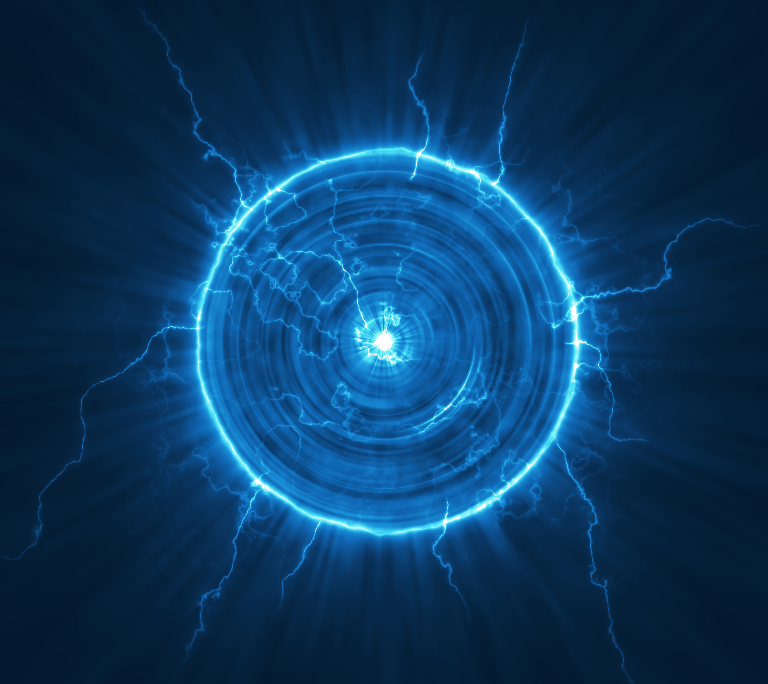
Write a WebGL 2 fragment shader that draws this background.

```glsl
#version 300 es
precision highp float;
// A glowing electric disc with fine rings, a hot core, radial streaks and lightning.
uniform vec2 u_resolution;
out vec4 fragColor;

const float TAU = 6.2831853;
const vec2 DISC_CENTER = vec2(0.004, 0.0);   // lengths in canvas heights
const float DISC_RADIUS = 0.277;
const float RING_SPACING = 0.0357;
const float ARC_RADIUS = 0.133;
const float BOLT_WIDTH = 0.0016;
const float WARP_SCALE = 13.0;
const float WARP_AMOUNT = 0.10;
const float NO_WRAP = 4096.0;

// Energy ramp, one unit of energy per step
const vec3 RAMP[7] = vec3[7](
  vec3(0.005, 0.06, 0.13), vec3(0.02, 0.13, 0.23), vec3(0.04, 0.22, 0.40),
  vec3(0.06, 0.40, 0.70), vec3(0.10, 0.58, 0.86), vec3(0.31, 0.90, 0.97),
  vec3(1.0));

// Bolts: start angle, end angle (degrees), start radius, end radius
const int BOLT_COUNT = 11;
const vec4 BOLTS[BOLT_COUNT] = vec4[BOLT_COUNT](
  vec4(136, 127, 0.27, 0.62), vec4(174, 209, 0.27, 0.66),
  vec4(10, 20, 0.27, 0.60), vec4(0, -23, 0.27, 0.41),
  vec4(-33, -54, 0.28, 0.66), vec4(229, 237, 0.27, 0.56),
  vec4(-74, -71, 0.26, 0.44), vec4(82, 81, 0.25, 0.46),
  vec4(57, 64, 0.27, 0.54), vec4(110, 142, 0.04, 0.25),
  vec4(251, 248, 0.27, 0.45));

float hash(vec2 cell) {
  return fract(sin(dot(cell, vec2(127.1, 311.7))) * 4375.85);
}

// Value noise that repeats along x after wrapX cells
float noise(vec2 p, float wrapX) {
  vec2 i = floor(p), f = fract(p);
  f = f * f * (3.0 - 2.0 * f);
  float x0 = mod(i.x, wrapX), x1 = mod(i.x + 1.0, wrapX);
  return mix(mix(hash(vec2(x0, i.y)), hash(vec2(x1, i.y)), f.x),
             mix(hash(vec2(x0, i.y + 1.0)), hash(vec2(x1, i.y + 1.0)), f.x), f.y);
}

float fbm(vec2 p) {
  float sum = 0.0, weight = 0.5;
  for (int i = 0; i < 5; i++) {
    sum += weight * noise(p, NO_WRAP);
    p = p * 2.03 + 17.3;
    weight *= 0.5;
  }
  return sum;
}

// Thin crackling contour lines
float filaments(vec2 p) {
  return exp(-55.0 * abs(fbm(p) - 0.48));
}

float lightning(vec2 q) {
  float r = length(q), a = atan(q.y, q.x), sum = 0.0;
  for (int i = 0; i < BOLT_COUNT; i++) {
    vec4 b = BOLTS[i];
    float t = (r - b.z) / (b.w - b.z);
    float turn = a - radians(mix(b.x, b.y, smoothstep(0.0, 0.8, t)));
    float side = r * abs(sin(turn));
    float span = smoothstep(-0.03, 0.05, t) * smoothstep(1.05, 0.75, t);
    float glow = exp(-side / BOLT_WIDTH) + 0.22 * exp(-side / 0.012);
    sum += glow * span * step(0.0, cos(turn)) * (1.0 - 0.5 * clamp(t, 0.0, 1.0));
  }
  return sum;
}

// Broken concentric grooves plus evenly spaced brighter rings
float grooves(float turn, float r) {
  float fine = noise(vec2(turn * 9.0, r * 210.0), 9.0) - 0.5;
  float broad = noise(vec2(turn * 5.0, r * 75.0 + 9.0), 5.0) - 0.5;
  float k = r / RING_SPACING;
  float edge = abs(fract(k + 0.5) - 0.5) * RING_SPACING;
  float strength = noise(vec2(turn * 7.0, floor(k + 0.5) * 3.0), 7.0);
  return 0.9 * fine + 0.7 * broad + 1.1 * strength * exp(-edge / 0.0016);
}

void main() {
  vec2 p = (gl_FragCoord.xy - 0.5 * u_resolution) / u_resolution.y;
  vec2 warp = vec2(fbm(p * WARP_SCALE + 60.0), fbm(p * WARP_SCALE + 95.0)) - 0.48;
  vec2 q = p + WARP_AMOUNT * warp;
  float r = length(p), turn = atan(p.y, p.x) / TAU + 0.5;
  float d = length(p - DISC_CENTER) - DISC_RADIUS;
  float away = max(d, 0.0);
  float inside = smoothstep(0.004, -0.004, d);
  float patches = smoothstep(0.35, 0.7, noise(p * 9.0 + 30.0, NO_WRAP));

  // Outer haze with streaks fanning from the centre
  float streaks = noise(vec2(turn * 240.0, r * 9.0), 240.0)
                + noise(vec2(turn * 90.0, r * 6.0 + 5.0), 90.0) - 1.0;
  float outer = 0.55 + 1.9 * exp(-away / 0.14) + 0.8 * exp(-away / 0.022);
  outer += streaks * (0.2 + 0.45 * exp(-away / 0.15));
  outer += 2.0 * filaments(p * 17.0) * patches * exp(-away / 0.06);
  outer += 0.8 * (fbm(p * 40.0) - 0.48) * exp(-away / 0.1);

  // Disc surface
  float inner = 2.55 + grooves(turn, r) + 0.9 * exp(d / 0.025);
  inner += 1.3 * filaments(p * 20.0 + 8.0) * (0.25 + patches);
  inner += 1.2 * (fbm(p * 34.0 + 3.0) - 0.48);
  float energy = mix(outer, inner, inside);

  // Rim, slightly frayed by the warp
  float rim = abs(d + 0.025 * warp.x);
  energy += 1.7 * exp(-rim / 0.005) + 0.6 * exp(-abs(d) / 0.016);

  // Core and its fine rays
  float rays = noise(vec2(turn * 110.0, r * 25.0), 110.0);
  energy += (0.7 + 1.0 * rays) * 1.5 * exp(-r * r / 0.0035);
  energy += 1.2 * exp(-r / 0.03) + 3.0 * exp(-r * r / 0.00012);

  // Bright arc at lower right, with crackle along it
  float arcAngle = degrees(atan(p.y, p.x));
  float arcSpan = smoothstep(-88.0, -50.0, arcAngle) * smoothstep(8.0, -25.0, arcAngle);
  float crackle = exp(-abs(length(q) - ARC_RADIUS - 0.006) / 0.002);
  energy += arcSpan * (2.2 * exp(-abs(r - ARC_RADIUS) / 0.0018) + 1.4 * crackle);

  energy += 2.4 * lightning(q);

  vec3 color = RAMP[0];
  for (int i = 1; i < 7; i++) {
    color = mix(color, RAMP[i], clamp(energy - float(i - 1), 0.0, 1.0));
  }
  fragColor = vec4(color, 1.0);
}
```
